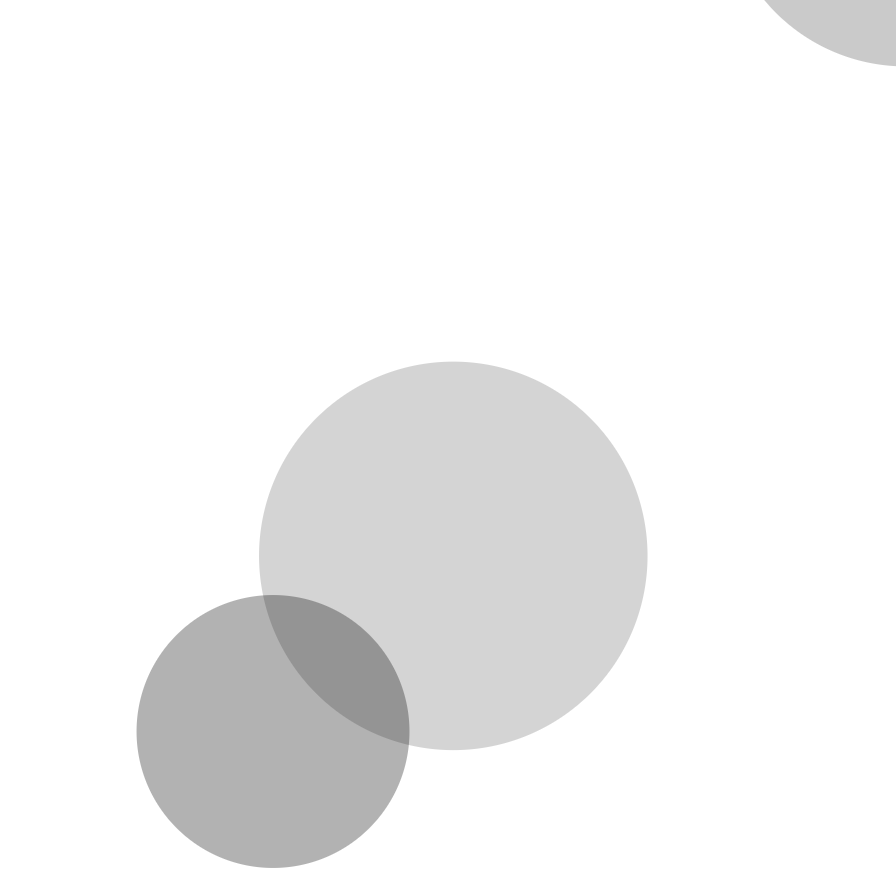
Give the GLSL for this background, as a Shadertoy shader.

```glsl
// Three flat grey discs on a white ground, one cut off by the top right corner.
// Each disc is a distance function with a smoothed edge; the discs act as
// tinted filters that multiply, so the overlap turns darker.

// Discs: centre x, centre y, radius, in canvas heights from the lower left
const vec3 LARGE_DISC  = vec3(0.5059, 0.3796, 0.2168);
const vec3 SMALL_DISC  = vec3(0.3047, 0.1836, 0.1523);
const vec3 CORNER_DISC = vec3(1.0104, 1.1302, 0.2043);

// Share of light that each disc lets through
const float LARGE_TINT  = 0.831;
const float SMALL_TINT  = 0.698;
const float CORNER_TINT = 0.792;

const vec3 GROUND = vec3(1.0);
const float EDGE_PIXELS = 1.0; // width of the smoothed edge

// Light passed at a point: the tint inside the disc, 1 outside
float discFilter(vec2 point, vec3 disc, float tint) {
    float signedDistance = length(point - disc.xy) - disc.z;
    float edge = EDGE_PIXELS / iResolution.y;
    float coverage = clamp(0.5 - signedDistance / edge, 0.0, 1.0);
    return mix(1.0, tint, coverage);
}

void mainImage(out vec4 fragColor, in vec2 fragCoord) {
    vec2 point = fragCoord / iResolution.y;

    // Stack the filters over the ground
    vec3 color = GROUND;
    color *= discFilter(point, LARGE_DISC, LARGE_TINT);
    color *= discFilter(point, SMALL_DISC, SMALL_TINT);
    color *= discFilter(point, CORNER_DISC, CORNER_TINT);

    fragColor = vec4(color, 1.0);
}
```
